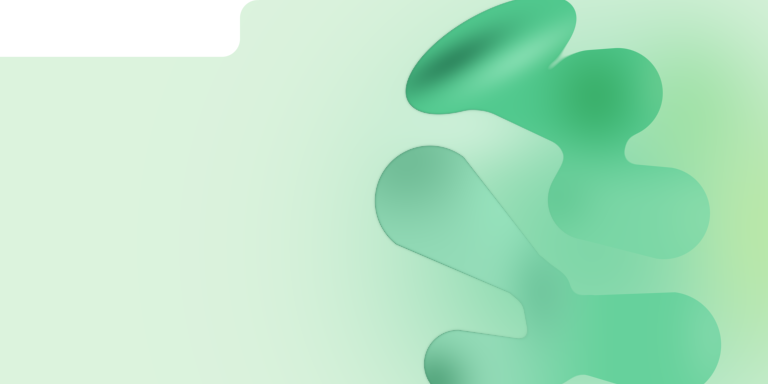
This background is drawn by a Shadertoy shader. Its source:

```glsl
// Two glossy green liquid shapes over a mint backdrop, with a white corner tab.
// Each shape is a smooth union of tapered capsules and one ellipse; its shading
// comes from soft Gaussian spots. One unit is the height of the canvas.

float spot(vec2 p, vec2 center, vec2 radii) {
    vec2 q = (p - center) / radii;
    return exp(-dot(q, q));
}

float capsule(vec2 p, vec2 a, vec2 b, float ra, float rb) {
    vec2 ab = b - a;
    float h = clamp(dot(p - a, ab) / dot(ab, ab), 0.0, 1.0);
    return length(p - a - ab * h) - mix(ra, rb, h);
}

float ellipse(vec2 p, vec2 r) {
    float k = length(p / r);
    return k * (k - 1.0) / max(length(p / (r * r)), 0.001);
}

float smoothUnion(float a, float b) {
    float k = 0.035;
    float h = max(k - abs(a - b), 0.0) / k;
    return min(a, b) - 0.25 * k * h * h;
}

// Coordinates along and across the tilted leaf
vec2 leafSpace(vec2 p) {
    p -= vec2(1.279, 0.857);
    return vec2(dot(p, vec2(0.87, 0.49)), dot(p, vec2(-0.49, 0.87)));
}

float upperShape(vec2 p) {
    float d = ellipse(leafSpace(p), vec2(0.247, 0.109));
    d = smoothUnion(d, capsule(p, vec2(1.289, 0.786), vec2(1.536, 0.669), 0.076, 0.076));
    d = smoothUnion(d, capsule(p, vec2(1.542, 0.753), vec2(1.609, 0.758), 0.117, 0.117));
    d = smoothUnion(d, capsule(p, vec2(1.549, 0.714), vec2(1.547, 0.557), 0.078, 0.078));
    return smoothUnion(d, capsule(p, vec2(1.531, 0.479), vec2(1.729, 0.445), 0.104, 0.120));
}

float lowerShape(vec2 p) {
    float d = capsule(p, vec2(1.120, 0.477), vec2(1.367, 0.286), 0.143, 0.062);
    d = smoothUnion(d, capsule(p, vec2(1.422, 0.240), vec2(1.458, 0.102), 0.065, 0.076));
    d = smoothUnion(d, capsule(p, vec2(1.536, 0.128), vec2(1.740, 0.102), 0.104, 0.138));
    return smoothUnion(d, capsule(p, vec2(1.193, 0.052), vec2(1.432, 0.049), 0.088, 0.057));
}

// Tab with a rounded lower corner and a concave fillet at the top edge
float cornerTab(vec2 p) {
    vec2 q = p - vec2(0.578, 0.899);
    q.y = -q.y;
    float body = length(max(q, 0.0)) + min(max(q.x, q.y), 0.0) - 0.047;
    vec2 f = p - vec2(0.672, 0.953);
    float fillet = max(0.047 - length(f), max(f.x, -f.y));
    return min(body, fillet);
}

vec3 backdrop(vec2 p) {
    vec3 c = vec3(0.862, 0.952, 0.868);
    c = mix(c, vec3(0.50, 0.84, 0.66), spot(p, vec2(1.55, 0.36), vec2(0.50, 0.50)));
    c = mix(c, vec3(0.58, 0.87, 0.60), 0.6 * spot(p, vec2(1.80, 0.70), vec2(0.17, 0.22)));
    c = mix(c, vec3(0.73, 0.91, 0.64), 0.8 * spot(p, vec2(2.00, 0.40), vec2(0.20, 0.33)));
    return mix(c, vec3(0.83, 0.95, 0.87), 0.65 * spot(p, vec2(1.20, 0.67), vec2(0.20, 0.10)));
}

vec3 upperColor(vec2 p) {
    vec2 q = leafSpace(p);
    vec3 c = mix(vec3(0.48, 0.84, 0.65), vec3(0.32, 0.79, 0.56), smoothstep(0.45, 0.72, p.y));
    c = mix(c, vec3(0.18, 0.53, 0.37), 0.95 * spot(q, vec2(-0.10, 0.035), vec2(0.16, 0.045)));
    c = mix(c, vec3(0.54, 0.88, 0.71), 0.85 * spot(q, vec2(0.08, -0.045), vec2(0.18, 0.040)));
    c = mix(c, vec3(0.23, 0.69, 0.42), 0.95 * spot(p, vec2(1.55, 0.75), vec2(0.12, 0.13)));
    c = mix(c, vec3(0.46, 0.81, 0.57), 0.5 * spot(p, vec2(1.73, 0.79), vec2(0.07, 0.14)));
    c = mix(c, vec3(0.36, 0.77, 0.56), 0.6 * spot(p, vec2(1.45, 0.48), vec2(0.10, 0.09)));
    return mix(c, vec3(0.56, 0.87, 0.67), 0.6 * spot(p, vec2(1.85, 0.43), vec2(0.12, 0.14)));
}

vec3 lowerColor(vec2 p) {
    vec3 c = mix(vec3(0.58, 0.86, 0.72), vec3(0.40, 0.82, 0.61), smoothstep(1.25, 1.62, p.x));
    c = mix(c, vec3(0.43, 0.73, 0.58), 0.9 * spot(p, vec2(1.06, 0.58), vec2(0.17, 0.15)));
    c = mix(c, vec3(0.59, 0.89, 0.74), 0.8 * spot(p, vec2(1.31, 0.47), vec2(0.10, 0.15)));
    c = mix(c, vec3(0.43, 0.77, 0.61), 0.8 * spot(p, vec2(1.41, 0.24), vec2(0.08, 0.12)));
    c = mix(c, vec3(0.32, 0.64, 0.48), 0.9 * spot(p, vec2(1.13, 0.00), vec2(0.09, 0.09)));
    return mix(c, vec3(0.55, 0.86, 0.69), 0.6 * spot(p, vec2(1.86, 0.13), vec2(0.09, 0.16)));
}

void mainImage(out vec4 fragColor, in vec2 fragCoord) {
    vec2 p = fragCoord / iResolution.y;
    float aa = 0.8 / iResolution.y;
    float upper = upperShape(p);
    float lower = lowerShape(p);

    vec3 color = backdrop(p);
    color = mix(color, upperColor(p), smoothstep(aa, -aa, upper));
    color = mix(color, lowerColor(p), smoothstep(aa, -aa, lower));

    // Fine dark rim that fades to the right
    float rim = exp(-abs(min(upper, lower)) / 0.002) * smoothstep(1.55, 1.05, p.x);
    color = mix(color, vec3(0.17, 0.48, 0.34), 0.45 * rim);

    color = mix(color, vec3(1.0), smoothstep(aa, -aa, cornerTab(p)));
    fragColor = vec4(color, 1.0);
}
```
